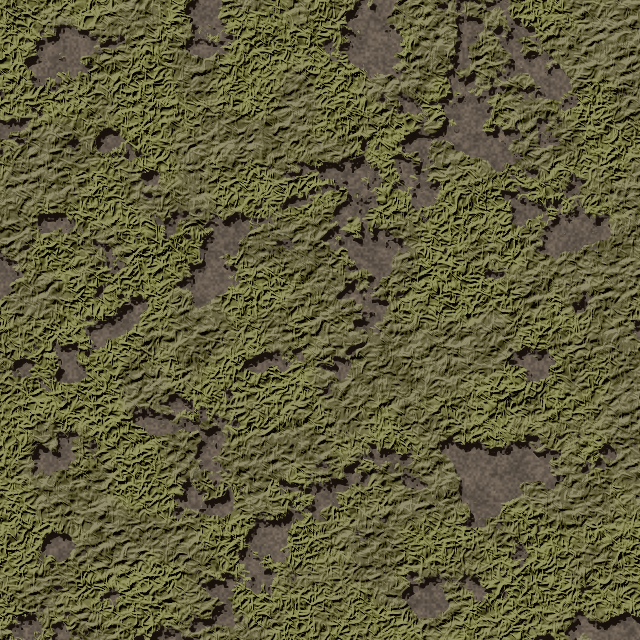
Give the GLSL for this texture, as a WebGL 1 fragment shader.

```glsl
precision highp float;
// Shaggy olive moss with fine tangled blades over small patches of bare brown soil.
uniform vec2 u_resolution;

float hash(vec2 p) {
  vec3 q = fract(p.xyx * vec3(0.1031, 0.1030, 0.0973));
  q += dot(q, q.yzx + 33.33);
  return fract((q.x + q.y) * q.z);
}

float noise(vec2 p) {
  vec2 i = floor(p), f = fract(p);
  f = f * f * (3.0 - 2.0 * f);
  return mix(mix(hash(i), hash(i + vec2(1, 0)), f.x),
             mix(hash(i + vec2(0, 1)), hash(i + vec2(1, 1)), f.x), f.y);
}

float fbm(vec2 p) {
  float sum = 0.0, amp = 0.5;
  for (int i = 0; i < 4; i++) {
    sum += amp * noise(p);
    p = mat2(1.6, 1.2, -1.2, 1.6) * p + 17.3;
    amp *= 0.55;
  }
  return sum;
}

// Moss cover: 0 on bare soil, 1 where moss grows.
float mossCover(vec2 p) {
  float growth = fbm(p * vec2(12.0, 14.0) + 31.0) + 0.1 * (noise(p * 95.0) - 0.5);
  return smoothstep(0.31, 0.45, growth);
}

// Height of one layer of tapered blades, one per cell.
float blades(vec2 p, float seed) {
  vec2 cell = floor(p);
  float top = 0.0;
  for (int y = -1; y <= 1; y++) {
    for (int x = -1; x <= 1; x++) {
      vec2 id = cell + vec2(x, y);
      vec2 key = id + seed;
      vec2 root = id + vec2(hash(key), hash(key + 57.0));
      float angle = 6.2832 * hash(key + 113.0);
      vec2 dir = vec2(cos(angle), sin(angle));
      vec2 d = p - root;
      float along = dot(d, dir);
      // A bend bows each blade sideways.
      d += vec2(-dir.y, dir.x) * along * along * (hash(key + 311.0) - 0.5) * 1.2;
      float halfLength = 0.3 + 0.5 * hash(key + 171.0);
      float t = clamp(along, -halfLength, halfLength);
      float width = 0.2 - 0.09 * t / halfLength;
      float profile = 1.0 - smoothstep(0.0, width, length(d - dir * t));
      top = max(top, profile * (0.4 + 0.6 * hash(key + 229.0)));
    }
  }
  return top;
}

float lushness(vec2 p) {
  return smoothstep(0.3, 0.65, noise(p * 13.0 + 71.0) * 0.65 + noise(p * 30.0) * 0.35);
}

// Tangled blades on the lush tufts, slanted flakes on the flat moss between.
float mossHeight(vec2 p, float lush) {
  vec2 bent = p + 0.006 * vec2(noise(p * 75.0), noise(p * 75.0 + 50.0));
  float tangle = max(blades(bent * 58.0, 11.0), 0.9 * blades(bent * 78.0 + 5.3, 307.0));
  tangle = max(tangle, 0.75 * blades(bent * 105.0 + 9.7, 601.0));
  vec2 slant = mat2(0.94, -0.34, 0.34, 0.94) * bent;
  float flakes = noise(slant * vec2(58.0, 120.0)) + 0.6 * noise(slant * vec2(120.0, 210.0) + 40.0);
  return mix(0.38, 0.78, lush) * tangle + mix(0.8, 0.6, lush) * flakes;
}

void main() {
  vec2 p = gl_FragCoord.xy / min(u_resolution.x, u_resolution.y);
  vec2 toLight = vec2(-0.5, 0.86);
  float lush = lushness(p);
  float cover = mossCover(p);

  // Relief lighting from the upper left.
  float height = mossHeight(p, lush);
  float slope = height - mossHeight(p + toLight * 0.0034, lush);
  float tuft = noise(p * 25.0 + 71.0) - noise((p + toLight * 0.012) * 25.0 + 71.0);
  float grain = noise(p * 290.0) - 0.5;
  float light = 0.47 + 0.8 * slope + 0.2 * (height - 0.8) + 0.28 * tuft + 0.12 * grain;

  // Moss colours from deep gaps to lit tips.
  vec3 midGreen = mix(vec3(0.41, 0.39, 0.26), vec3(0.46, 0.46, 0.25), lush);
  vec3 moss = mix(vec3(0.03, 0.015, 0.0), vec3(0.25, 0.24, 0.09), smoothstep(0.1, 0.27, light));
  moss = mix(moss, midGreen, smoothstep(0.26, 0.46, light));
  vec3 tip = mix(vec3(0.57, 0.55, 0.42), vec3(0.59, 0.59, 0.39), lush);
  moss = mix(moss, tip, smoothstep(0.48, 0.74, light));

  // Grainy soil, with speckled shade where taller moss stands on its light side.
  vec3 soil = vec3(0.40, 0.355, 0.31) * (1.0 + 0.4 * grain + 0.2 * (noise(p * 70.0) - 0.5));
  float overhang = 0.6 * mossCover(p + toLight * 0.007) + 0.4 * mossCover(p + toLight * 0.014);
  float shadow = smoothstep(0.15, 0.5, overhang - cover + 0.8 * grain * smoothstep(0.0, 0.2, overhang));
  soil = mix(soil, vec3(0.06, 0.03, 0.01), 0.9 * shadow);

  // Blades at the rim of the moss reach over the soil.
  float rim = smoothstep(0.32, 0.58, cover + 0.6 * (height - 0.75));
  moss *= 1.0 - 0.35 * shadow * (1.0 - cover);
  gl_FragColor = vec4(mix(soil, moss, rim), 1.0);
}
```
